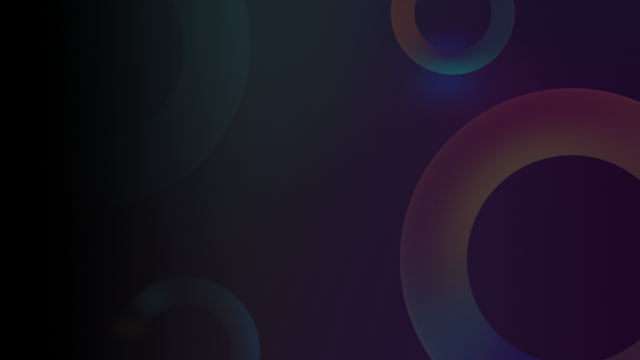
A WebGL 1 fragment shader for this background:

```glsl
precision highp float;
// Dark teal-to-violet backdrop with four faint iridescent glass rings.
uniform vec2 u_resolution;

// Lengths are in canvas heights. Rings: center x, center y, inner radius, outer radius.
const vec4 BIG_RING = vec4(1.588, 0.278, 0.291, 0.477);
const vec4 TOP_RING = vec4(1.258, 0.965, 0.107, 0.172);
const vec4 LEFT_RING = vec4(0.243, 0.873, 0.268, 0.451);
const vec4 LOW_RING = vec4(0.514, 0.023, 0.130, 0.208);

const vec3 TEAL = vec3(0.110, 0.160, 0.180);
const vec3 SLATE = vec3(0.110, 0.090, 0.130);
const vec3 VIOLET = vec3(0.135, 0.068, 0.185);
const vec3 PLUM = vec3(0.115, 0.030, 0.155);
const vec3 INDIGO = vec3(0.085, 0.065, 0.180);
const vec3 ROSE = vec3(0.260, 0.075, 0.195);
const vec3 OLIVE = vec3(0.275, 0.215, 0.195);
const vec3 COPPER = vec3(0.270, 0.165, 0.175);
const vec3 MAUVE = vec3(0.200, 0.110, 0.200);
const vec3 AQUA = vec3(0.090, 0.310, 0.340);
const vec3 STEEL = vec3(0.140, 0.200, 0.280);
const vec3 BLUE = vec3(0.120, 0.070, 0.290);
const vec2 FADE = vec2(0.07, 0.76);
const float GRAIN = 0.004;

float hash(vec2 p) {
  vec3 q = fract(p.xyx * 0.1031);
  q += dot(q, q.yzx + 33.33);
  return fract((q.x + q.y) * q.z);
}

// Soft elliptical spot.
float glow(vec2 p, vec2 center, vec2 size) {
  vec2 q = (p - center) / size;
  return exp(-dot(q, q));
}

// Smooth highlight around an angle given in degrees.
float lobe(vec2 dir, float angle, float sharpness) {
  float a = radians(angle);
  return pow(max(0.5 + 0.5 * dot(dir, vec2(cos(a), sin(a))), 0.0), sharpness);
}

vec2 ringDir(vec2 p, vec4 ring) {
  vec2 q = p - ring.xy;
  return q / max(length(q), 0.0001);
}

// Coverage in x, position from inner to outer edge in y, rim light in z.
vec3 ringShape(vec2 p, vec4 ring, float blur) {
  float d = length(p - ring.xy);
  float mask = smoothstep(ring.z - blur, ring.z + blur, d)
             * (1.0 - smoothstep(ring.w - blur, ring.w + blur, d));
  float t = clamp((d - ring.z) / (ring.w - ring.z), 0.0, 1.0);
  return vec3(mask, t, exp((t - 1.0) * 18.0));
}

vec3 backdrop(vec2 p) {
  vec3 col = mix(SLATE, TEAL, smoothstep(0.1, 1.1, p.y));
  col = mix(col, VIOLET, smoothstep(0.65, 1.3, p.x - 0.28 * (p.y - 0.5)));
  col = mix(col, PLUM, smoothstep(1.25, 1.75, p.x));
  col = mix(col, INDIGO, 0.8 * glow(p, vec2(1.65, 1.08), vec2(0.5, 0.25)));
  col += vec3(0.035, 0.0, 0.02) * glow(p, vec2(1.36, 0.72), vec2(0.25, 0.15));
  return col + vec3(-0.03, 0.05, 0.12) * glow(p, vec2(1.24, 0.775), vec2(0.09, 0.06));
}

vec3 bigRing(vec3 col, vec2 p, float px) {
  vec3 s = ringShape(p, BIG_RING, px);
  vec2 dir = ringDir(p, BIG_RING);
  vec3 tint = mix(MAUVE, ROSE, lobe(dir, 85.0, 4.0));
  float warm = lobe(dir, 125.0, 2.0) * (1.0 - smoothstep(0.0, 0.75, s.y));
  tint = mix(tint, OLIVE, warm);
  tint = mix(tint, STEEL, 0.9 * lobe(dir, 217.0, 18.0));
  tint = mix(tint, BLUE, 0.9 * lobe(dir, 247.0, 16.0) * (1.0 - 0.6 * s.y));
  tint = mix(tint, COPPER, 0.5 * lobe(dir, 50.0, 20.0));
  tint += vec3(0.045, 0.035, 0.025) * s.z;
  return mix(col, tint, s.x * 0.95);
}

vec3 topRing(vec3 col, vec2 p, float px) {
  vec3 s = ringShape(p, TOP_RING, px);
  vec2 dir = ringDir(p, TOP_RING);
  vec3 tint = mix(vec3(0.13, 0.14, 0.24), COPPER, lobe(dir, 190.0, 2.5));
  tint = mix(tint, BLUE, 0.6 * lobe(dir, 262.0, 8.0) * (1.0 - s.y));
  tint = mix(tint, AQUA, lobe(dir, 272.0, 10.0) * smoothstep(0.1, 0.9, s.y));
  tint += vec3(0.03, 0.035, 0.035) * s.z;
  col += vec3(0.0, 0.02, 0.10) * glow(p, vec2(1.24, 0.87), vec2(0.07, 0.035));
  return mix(col, tint, s.x * 0.9);
}

// Dim rings on the shaded side.
vec3 faintRings(vec3 col, vec2 p, float px) {
  vec3 s = ringShape(p, LEFT_RING, px * 3.0);
  float lit = lobe(ringDir(p, LEFT_RING), -10.0, 2.0);
  col += s.x * lit * vec3(0.005, 0.025, 0.022) * (1.0 + 0.5 * s.z);

  s = ringShape(p, LOW_RING, px * 2.0);
  lit = lobe(ringDir(p, LOW_RING), 15.0, 5.0);
  col += s.x * vec3(0.012, 0.016, 0.018);
  col += s.x * lit * s.y * vec3(-0.01, 0.07, 0.075);
  col += vec3(0.02, 0.09, 0.08) * glow(p, vec2(0.42, 0.17), vec2(0.05, 0.045)) * s.x;
  return col + vec3(0.09, 0.06, 0.0) * glow(p, vec2(0.35, 0.085), vec2(0.05, 0.025));
}

void main() {
  vec2 p = gl_FragCoord.xy / u_resolution.y;
  float px = 1.0 / u_resolution.y;
  vec3 col = backdrop(p);
  col = faintRings(col, p, px);
  col = topRing(col, p, px);
  col = bigRing(col, p, px);
  // Shade to black on the left, then dither against banding.
  col *= smoothstep(FADE.x, FADE.y, p.x);
  col += GRAIN * (hash(floor(gl_FragCoord.xy)) - 0.5);
  gl_FragColor = vec4(max(col, 0.0), 1.0);
}
```
